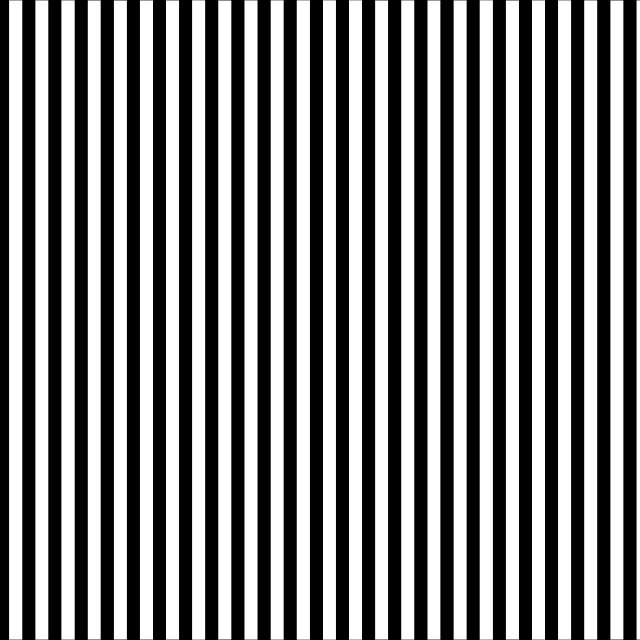
Give the GLSL for this pattern, as a Shadertoy shader.

```glsl
// Even vertical black and white stripes with faint grey wear along their ends.

float hash(float n) {
    n = fract(n * 0.1031);
    n *= n + 33.33;
    return fract(n * (n + n));
}

void mainImage(out vec4 fragColor, in vec2 fragCoord) {
    vec2 uv = fragCoord / iResolution.xy;
    float pixel = 1.0 / iResolution.x;

    // Stripe index and signed distance to the edge of its white bar
    float period = 0.04084;
    float cell = (uv.x - 0.0042) / period;
    float id = floor(cell);
    float halfWidth = 0.0102 + 0.0003 * (hash(id + 7.0) - 0.5);
    float edge = abs(fract(cell) - 0.5) * period - halfWidth;
    float white = 1.0 - smoothstep(-0.5 * pixel, 0.5 * pixel, edge);

    // Thin grey line where the white bars meet the top and bottom
    float border = min(uv.y, 1.0 - uv.y);
    float rim = 1.0 - smoothstep(0.0008, 0.0008 + pixel, border);
    float wear = rim * (0.6 + 0.4 * hash(id + 31.0));

    fragColor = vec4(vec3(white * mix(1.0, 0.54, wear)), 1.0);
}
```
